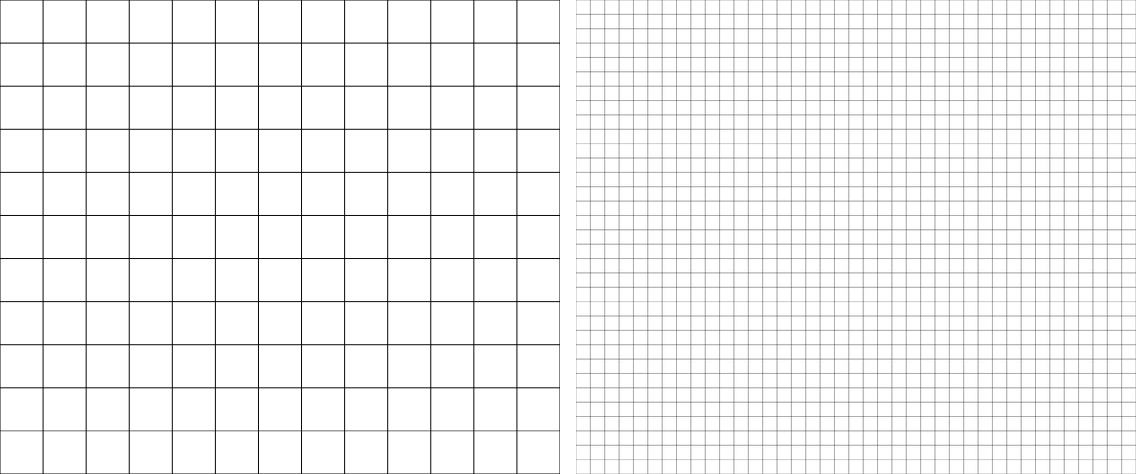
Left: one tile. Right: repeated 3 by 3.
Reproduce this pattern procedurally as a Shadertoy shader.

```glsl
// Square graph grid: thin black rules on white paper, 13 cells by 11.
// Rules sit on the cell borders, so the outer ones are split between opposite
// edges and the sheet tiles. Edges are smoothed by exact box-filter coverage.

const vec2  CELLS        = vec2(13.0, 11.0);   // repeats across and down
const float RULE_WIDTH   = 0.0225;             // in cell widths
const float FINE_ROW     = 1.0;                // index of the lighter rule, from the bottom
const float FINE_SCALE   = 0.6;                // its width relative to the others
const vec3  PAPER_COLOUR = vec3(1.0);
const vec3  RULE_COLOUR  = vec3(0.0);

// Share of a pixel-wide interval covered by a rule centred on zero.
vec2 ruleCoverage(vec2 offset, vec2 width, vec2 pixel) {
    vec2 low  = max(offset - 0.5 * pixel, -0.5 * width);
    vec2 high = min(offset + 0.5 * pixel,  0.5 * width);
    return clamp((high - low) / pixel, 0.0, 1.0);
}

void mainImage(out vec4 fragColor, in vec2 fragCoord) {
    // Position and pixel size in cells
    vec2 pixel = CELLS / iResolution.xy;
    vec2 position = fragCoord * pixel;

    // Nearest rule on each axis, with its index wrapped around the sheet
    vec2 nearest = floor(position + 0.5);
    vec2 offset = position - nearest;
    float row = mod(nearest.y, CELLS.y);

    // One horizontal rule is drawn finer than the rest
    vec2 width = vec2(RULE_WIDTH);
    if (abs(row - FINE_ROW) < 0.5) width.y *= FINE_SCALE;

    // Union of vertical and horizontal rules
    vec2 coverage = ruleCoverage(offset, width, pixel);
    float ink = 1.0 - (1.0 - coverage.x) * (1.0 - coverage.y);

    fragColor = vec4(mix(PAPER_COLOUR, RULE_COLOUR, ink), 1.0);
}
```
